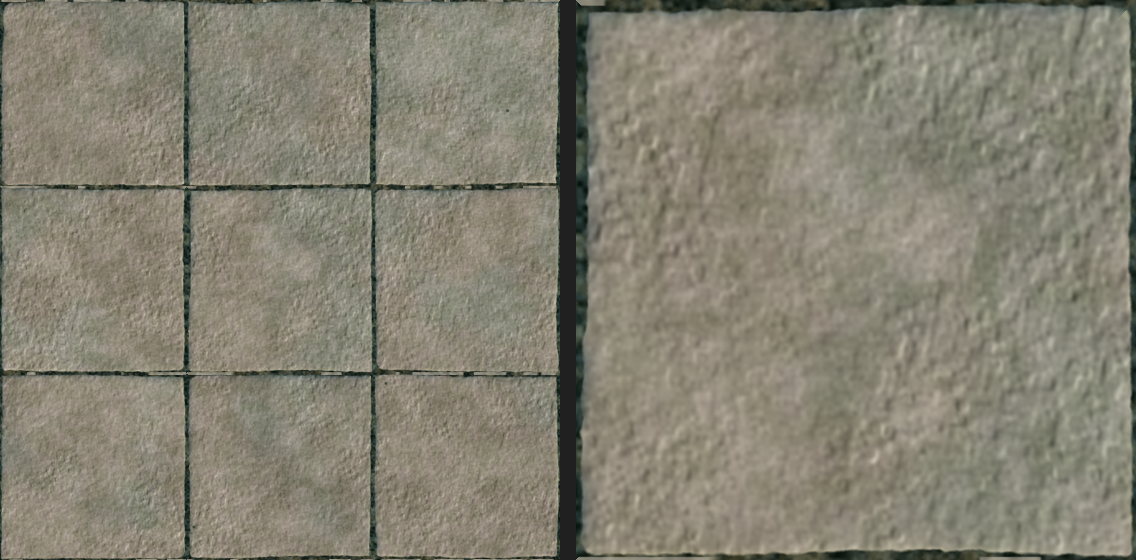
Left, the full canvas; right, a detail of the centre.
Give the GLSL for this texture, as a Shadertoy shader.

```glsl
// Weathered square stone pavers in a 3 by 3 grid with thin mossy joints.
// Rounded-box distances shape the slabs; layered value noise gives worn edges,
// stains, an embossed grain lit from the lower right, and rubble in the joints.

#define TILES 3.0          // slabs across and down
#define JOINT 0.0033       // half width of a joint
#define WEAR 0.0036        // raggedness of slab edges
#define GRAIN 0.215        // strength of the surface relief
#define GRAIN_SCALE 160.0  // relief cells across the canvas
#define MOTTLE 0.15        // strength of the broad light and dark patches
#define WARM vec3(0.560, 0.528, 0.466)
#define COOL vec3(0.530, 0.530, 0.474)
#define MOSS vec3(0.31, 0.31, 0.23)
#define SHADOW vec3(0.12, 0.16, 0.13)
#define CHIP vec3(0.62, 0.60, 0.54)

float hash(vec2 p) {
    return fract(sin(dot(p, vec2(127.1, 311.7))) * 43758.5453);
}

float noise(vec2 p) {
    vec2 i = floor(p), f = fract(p);
    f = f * f * (3.0 - 2.0 * f);
    return mix(mix(hash(i), hash(i + vec2(1, 0)), f.x),
               mix(hash(i + vec2(0, 1)), hash(i + vec2(1, 1)), f.x), f.y);
}

float fbm(vec2 p) {
    float sum = 0.0, amp = 0.5;
    for (int i = 0; i < 4; i++) {
        sum += amp * noise(p);
        p = mat2(1.6, 1.2, -1.2, 1.6) * p + 7.3;
        amp *= 0.5;
    }
    return sum / 0.9375;
}

// Rough surface height: slanted ridges with finer grit on top
float height(vec2 p) {
    vec2 q = mat2(0.92, 0.30, -0.22, 0.75) * p * GRAIN_SCALE;
    return 0.6 * smoothstep(0.2, 0.8, noise(q)) + 0.4 * noise(q * 1.9 + 31.0);
}

float boxDistance(vec2 p, vec2 halfSize, float radius) {
    vec2 d = abs(p) - halfSize + radius;
    return length(max(d, 0.0)) + min(max(d.x, d.y), 0.0) - radius;
}

// Slab face: stains, mottling, relief and a few pits
vec3 slabColor(vec2 p, vec2 cell) {
    vec2 seed = 19.0 * vec2(hash(cell + 3.0), hash(cell + 8.0));
    float stain = fbm(p * 9.0 + seed) + 0.12 * (hash(cell + 1.7) - 0.5);
    stain += 0.28 * (0.5 * p.x + p.y - 0.8);
    vec3 color = mix(WARM, COOL, smoothstep(0.35, 0.75, stain));
    color *= 1.0 + 0.05 * (hash(cell + 5.1) - 0.5);
    color += MOTTLE * (fbm(p * 20.0 + seed) - 0.5);
    color += 0.10 * (fbm(p * 60.0 + seed) - 0.5);
    color += vec3(0.02, 0.0, 0.03) * (noise(p * 60.0 + seed) - 0.5);

    vec2 lightStep = vec2(0.0011, -0.0008);
    float relief = height(p - lightStep) - height(p + lightStep);
    float rough = mix(0.65, 1.2, smoothstep(0.35, 0.68, fbm(p * 11.0 + 40.0)));
    color += GRAIN * rough * relief * vec3(1.0, 0.98, 0.92);
    color += 0.06 * (noise(p * 340.0) - 0.5);

    vec2 pitCell = floor(p * 8.0);
    vec2 pitCenter = 0.2 + 0.6 * vec2(hash(pitCell + 2.0), hash(pitCell + 6.0));
    float pit = length(fract(p * 8.0) - pitCenter) / 8.0;
    float present = step(0.93, hash(pitCell + 11.0));
    return mix(color, SHADOW * 1.4, 0.8 * present * (1.0 - smoothstep(0.001, 0.0042, pit)));
}

// Joint fill: dark soil and moss, with pale chips in the horizontal runs
vec3 jointColor(vec2 p, vec2 local) {
    vec3 color = mix(SHADOW, MOSS, smoothstep(0.35, 0.75, fbm(p * 90.0)));
    color += 0.2 * (noise(p * 280.0) - 0.5);
    float row = floor(p.y * TILES + 0.5);
    float run = noise(vec2(p.x * 55.0, row * 17.3 + 4.0));
    float zone = noise(vec2(p.x * 6.0, row * 9.1 + 2.0));
    float chip = smoothstep(0.56, 0.64, run + 0.5 * (zone - 0.5));
    chip *= 1.0 - smoothstep(0.0020, 0.0032, abs(p.y - row / TILES + 0.0008));
    float horizontal = step(abs(local.x), abs(local.y));
    color = mix(color * vec3(0.90, 1.04, 1.14), color, horizontal);
    return mix(color, CHIP * (0.78 + 0.4 * noise(p * 170.0)), 0.85 * chip * horizontal);
}

void mainImage(out vec4 fragColor, in vec2 fragCoord) {
    vec2 p = fragCoord / iResolution.xy;
    float pixel = 1.0 / iResolution.y;
    vec2 cell = floor(p * TILES);
    vec2 local = (fract(p * TILES) - 0.5) / TILES;

    // Worn slab outline; corners differ and long stretches of joint open up
    vec2 side = sign(local);
    float radius = 0.002 + 0.014 * pow(hash(cell * 2.3 + side), 4.0);
    vec2 wornPos = p + cell * 5.7;
    float opening = 0.0032 * smoothstep(0.45, 0.85, noise(wornPos * 8.0 + 3.0));
    float edge = boxDistance(local, vec2(0.5 / TILES - JOINT - opening), radius);
    edge += WEAR * 0.5 * (noise(wornPos * 16.0) - 0.5);
    edge += WEAR * (fbm(wornPos * 110.0) - 0.5);

    // Rims: cool shade on left and top, pale light on right and bottom
    vec3 slab = slabColor(p, cell);
    bool vertical = abs(local.x) > abs(local.y);
    float facing = vertical ? side.x : -side.y;
    float patchy = smoothstep(0.25, 0.75, fbm(wornPos * 30.0));
    float rim = exp(-max(-edge, 0.0) / (facing > 0.0 ? 0.0025 : 0.0045));
    vec3 rimTint = facing > 0.0 ? vec3(0.19, 0.18, 0.14) : vec3(-0.23, -0.16, -0.11);
    slab += rimTint * rim * mix(0.25, 1.0, patchy);

    float gap = smoothstep(-0.0009 - pixel * 0.5, 0.0009 + pixel * 0.5, edge);
    fragColor = vec4(clamp(mix(slab, jointColor(p, local), gap), 0.0, 1.0), 1.0);
}
```
